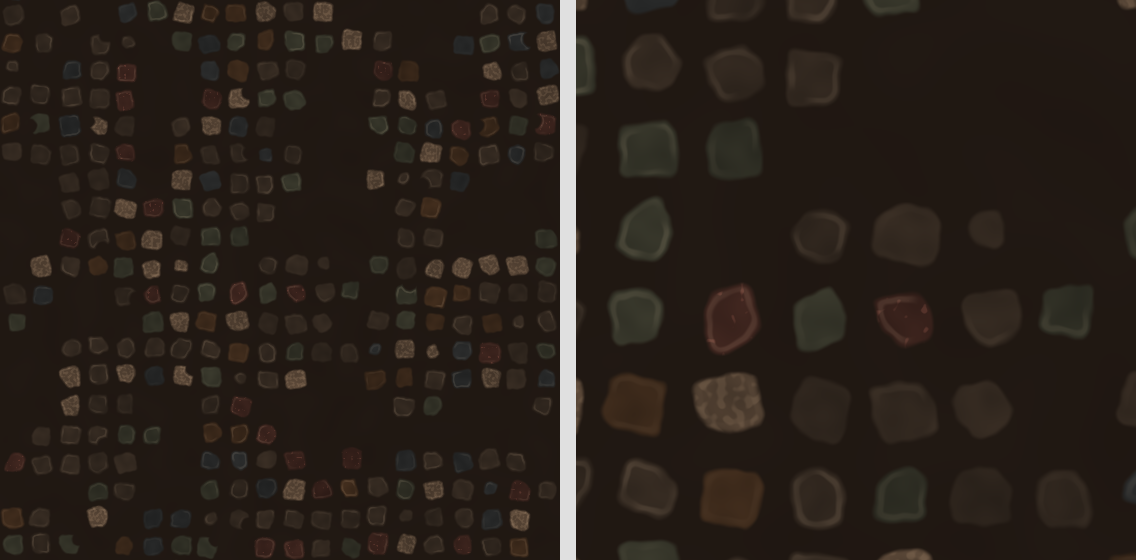
Left: the whole. Right: its middle third, enlarged.
This pattern is drawn by a WebGL 2 fragment shader. Its source:

```glsl
#version 300 es
precision highp float;
// Twenty by twenty rows of small worn pebbles set in dark earth, with clustered gaps.
// Each pebble is a rounded box cut by random half planes, then chipped, rimmed
// and mottled with gradient noise; its tint is drawn from a small earthy palette.

uniform vec2 u_resolution;
out vec4 fragColor;

const float REPEATS = 20.0;
const vec3 EARTH = vec3(0.126, 0.094, 0.072);

float hash(vec2 p) {
    vec3 q = fract(vec3(p.xyx) * 0.1031);
    q += dot(q, q.yzx + 33.33);
    return fract((q.x + q.y) * q.z);
}

vec2 gradientAt(vec2 p) {
    float angle = 6.2832 * hash(p + 71.0);
    return vec2(cos(angle), sin(angle));
}

float gradientNoise(vec2 p) {
    vec2 i = floor(p), f = p - i;
    vec2 u = f * f * f * (f * (f * 6.0 - 15.0) + 10.0);
    vec2 e = vec2(1.0, 0.0);
    float low = mix(dot(gradientAt(i), f), dot(gradientAt(i + e), f - e), u.x);
    float high = mix(dot(gradientAt(i + e.yx), f - e.yx),
                     dot(gradientAt(i + 1.0), f - 1.0), u.x);
    return mix(low, high, u.y);
}

float roundedBox(vec2 p, vec2 halfSize, float radius) {
    vec2 q = abs(p) - halfSize + radius;
    return length(max(q, 0.0)) + min(max(q.x, q.y), 0.0) - radius;
}

float smoothMax(float a, float b, float k) {
    float h = max(k - abs(a - b), 0.0) / k;
    return max(a, b) + h * h * k * 0.25;
}

// Signed distance to the pebble of one cell, p measured from its centre
float pebble(vec2 p, vec2 cell) {
    float turn = (hash(cell + 3.1) - 0.5) * 0.5;
    p = mat2(cos(turn), sin(turn), -sin(turn), cos(turn)) * p;
    vec2 size = 0.32 + 0.07 * vec2(hash(cell + 5.7), hash(cell + 9.2));
    size *= hash(cell + 14.6) < 0.05 ? 0.65 : 1.0;
    float d = roundedBox(p, size, 0.15);
    for (int i = 0; i < 5; i++) {
        float k = float(i);
        float angle = 1.2566 * (k + hash(cell + k * 7.3));
        float reach = size.x * mix(0.84, 1.3, hash(cell + 40.0 + k * 3.7));
        d = smoothMax(d, dot(p, vec2(cos(angle), sin(angle))) - reach, 0.09);
    }
    // A few pebbles have a rounded bite missing
    if (hash(cell + 21.4) < 0.09) {
        vec2 bite = gradientAt(cell + 8.0) * 0.42;
        d = smoothMax(d, 0.27 - length(p - bite), 0.04);
    }
    return d;
}

vec3 pebbleTint(float pick) {
    if (pick < 0.45) return vec3(0.188, 0.150, 0.118); // brown
    if (pick < 0.61) return vec3(0.192, 0.190, 0.148); // olive
    if (pick < 0.71) return vec3(0.148, 0.152, 0.152); // slate
    if (pick < 0.80) return vec3(0.215, 0.128, 0.105); // brick
    if (pick < 0.89) return vec3(0.225, 0.155, 0.100); // umber
    return vec3(0.310, 0.245, 0.190);                  // tan
}

void main() {
    vec2 grid = gl_FragCoord.xy / u_resolution * REPEATS;
    float blur = 0.025 + 0.6 * REPEATS / min(u_resolution.x, u_resolution.y);
    vec3 color = EARTH + 0.006 * gradientNoise(grid * 0.8);

    for (int y = -1; y <= 1; y++)
    for (int x = -1; x <= 1; x++) {
        vec2 cell = floor(grid) + vec2(x, y);

        // Whole patches of pebbles are lost
        float presence = gradientNoise(cell * 0.27 + 4.3) + 0.3 * (hash(cell + 61.0) - 0.5);
        if (presence < -0.16) continue;

        // Rows drift slowly, each pebble wobbles a little
        vec2 drift = 0.22 * vec2(gradientNoise(cell * 0.23 + 30.5), gradientNoise(cell * 0.31 + 50.5));
        vec2 wobble = 0.1 * (vec2(hash(cell + 1.3), hash(cell + 2.9)) - 0.5);
        vec2 p = grid - cell - 0.5 - drift - wobble;
        vec2 grain = p + cell * 5.17;
        float rough = gradientNoise(grain * 5.0);
        float d = pebble(p, cell) + 0.035 * rough;
        float cover = 1.0 - smoothstep(-blur, blur, d);
        if (cover <= 0.0) continue;

        float pick = hash(cell + 17.7);
        vec3 tint = pebbleTint(pick) * (0.9 + 0.2 * hash(cell + 33.0));
        tint *= 1.0 + 0.16 * gradientNoise(grain * 3.0 + 7.0);

        // Broken pale stroke just inside the outline
        float stroke = 1.0 - smoothstep(0.012, 0.05, abs(d + 0.065));
        float worn = smoothstep(-0.3, 0.25, gradientNoise(grain * 2.3 + 19.0));
        tint += vec3(0.068, 0.060, 0.050) * stroke * worn * hash(cell + 27.0) * 1.4;

        // Mottling on tan, pink specks on brick
        float fleck = gradientNoise(grain * 9.0 + 2.0);
        if (pick >= 0.89) tint += vec3(0.070, 0.060, 0.048) * smoothstep(-0.1, 0.3, fleck);
        if (pick >= 0.71 && pick < 0.80)
            tint += vec3(0.12, 0.07, 0.06) * smoothstep(0.3, 0.5, fleck);

        color = mix(color, tint, cover);
    }
    fragColor = vec4(color, 1.0);
}
```
